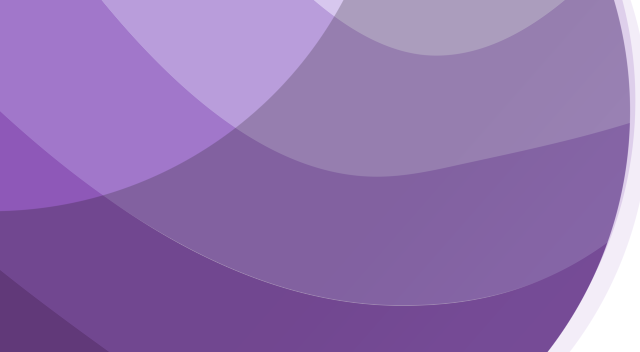
Reproduce this background procedurally as a WebGL 1 fragment shader.

```glsl
precision highp float;
// A large violet disc crossed by stacked translucent waves, with pale rims on
// the right and a circle of light in the upper left. Waves are joined cubic
// Hermite spans; circles are distance functions, all in canvas-height units.

uniform vec2 u_resolution;

const vec3 WHITE     = vec3(1.0);
const vec3 HALO      = vec3(0.953, 0.929, 0.973);
const vec3 RIM       = vec3(0.870, 0.810, 0.920);
const vec3 CORNER    = vec3(0.380, 0.222, 0.475);
const vec3 HAIRLINE  = vec3(0.720, 0.660, 0.760);

// Each layer has a shaded colour and one inside the circle of light.
const vec3 DEEP      = vec3(0.445, 0.278, 0.565);
const vec3 DEEP_LIT  = vec3(0.555, 0.345, 0.720);
const vec3 MID       = vec3(0.508, 0.380, 0.628);
const vec3 MID_LIT   = vec3(0.630, 0.465, 0.792);
const vec3 SOFT      = vec3(0.588, 0.494, 0.685);
const vec3 SOFT_LIT  = vec3(0.725, 0.616, 0.860);
const vec3 CREST     = vec3(0.670, 0.614, 0.742);
const vec3 CREST_LIT = vec3(0.843, 0.780, 0.935);

// Coverage of the side where signed distance d is negative.
float cover(float d, float pixel) {
  return 1.0 - smoothstep(-0.7 * pixel, 0.7 * pixel, d);
}

float disc(vec2 p, vec2 center, float radius, float pixel) {
  return cover(length(p - center) - radius, pixel);
}

// Cubic through two knots (x, y, slope), extended by straight lines.
float span(float x, vec3 a, vec3 b) {
  float width = b.x - a.x;
  float t = clamp((x - a.x) / width, 0.0, 1.0);
  float s = 1.0 - t;
  float curve = mix(a.y, b.y, t * t * (3.0 - 2.0 * t))
              + width * t * s * (a.z * s - b.z * t);
  return curve + a.z * min(x - a.x, 0.0) + b.z * max(x - b.x, 0.0);
}

// Two spans sharing the middle knot.
float wave(float x, vec3 a, vec3 b, vec3 c) {
  return x < b.x ? span(x, a, b) : span(x, b, c);
}

void main() {
  // Height units, with y measured down from the top edge.
  vec2 p = vec2(gl_FragCoord.x, u_resolution.y - gl_FragCoord.y) / u_resolution.y;
  float pixel = 1.0 / u_resolution.y;

  // Wave outlines
  float low = wave(p.x, vec3(0.0, 0.316, 0.92), vec3(1.142, 0.868, 0.0),
                   vec3(1.723, 0.691, -0.72));
  vec3 bend = vec3(1.277, 0.474, -0.22);
  float middle = p.x < bend.x
    ? wave(p.x, vec3(0.288, 0.0, 1.22), vec3(1.071, 0.502, 0.0), bend)
    : span(p.x, bend, vec3(1.790, 0.349, -0.31));
  float high = wave(p.x, vec3(0.891, 0.0, 0.85), vec3(1.239, 0.158, 0.0),
                    vec3(1.605, 0.0, -0.83));
  float corner = span(p.x, vec3(0.0, 0.767, 0.80), vec3(0.310, 1.0, 0.72));

  // Layers inside the disc, from the bottom up
  float lit = disc(p, vec2(-0.024, -0.533), 1.133, pixel);
  vec3 body = mix(DEEP, DEEP_LIT, lit);
  body = mix(body, CORNER, cover(corner - p.y, pixel));
  body = mix(body, mix(MID, MID_LIT, lit), cover(p.y - low, pixel));
  body = mix(body, mix(SOFT, SOFT_LIT, lit), cover(p.y - middle, pixel));
  body = mix(body, mix(CREST, CREST_LIT, lit), cover(p.y - high, pixel));

  // Faint sheen toward the lower right
  float sheen = smoothstep(1.2, 1.9, dot(p, vec2(0.8, 0.7)));
  body += sheen * vec3(0.016, 0.016, 0.024);

  // Thin highlight along the lowest wave
  float fade = smoothstep(0.28, 0.55, p.x) * (1.0 - smoothstep(1.30, 1.58, p.x));
  float hairline = cover(abs(p.y - low) - 0.0008, pixel);
  body = mix(body, HAIRLINE, 0.7 * hairline * fade * (1.0 - lit));

  // Rims behind the disc
  vec3 color = mix(WHITE, HALO, disc(p, vec2(0.751, 0.335), 1.093, pixel));
  color = mix(color, RIM, disc(p, vec2(0.690, 0.285), 1.115, pixel));
  color = mix(color, body, disc(p, vec2(0.675, 0.316), 1.115, pixel));

  gl_FragColor = vec4(color, 1.0);
}
```
